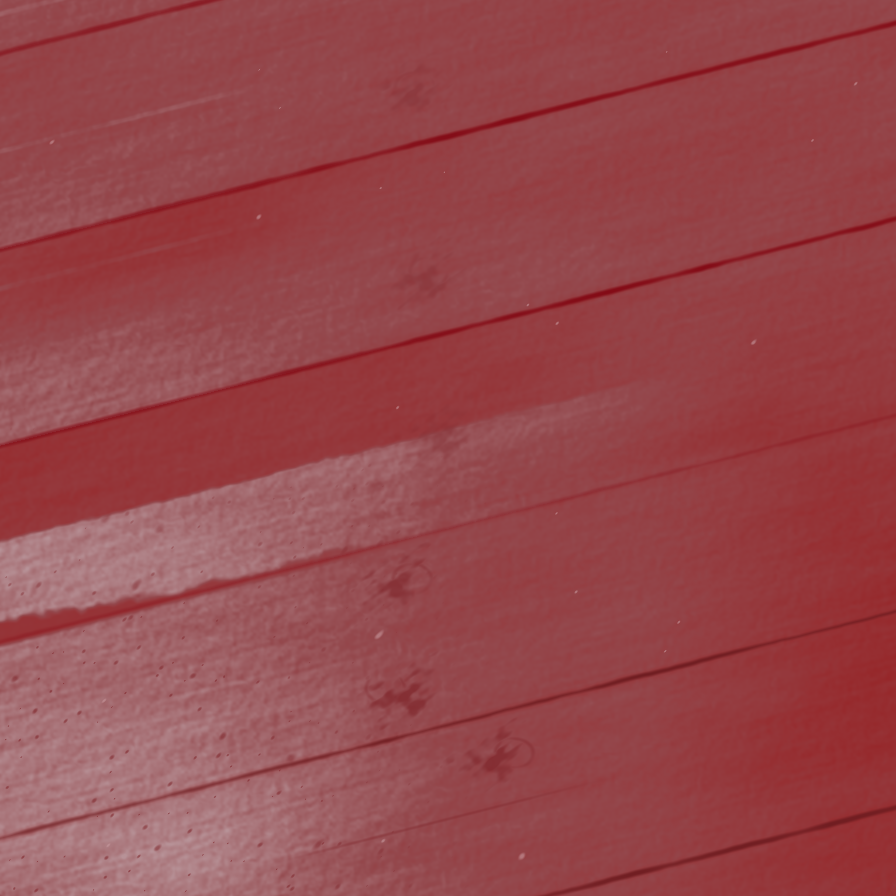
Give the GLSL for this texture, as a Shadertoy shader.

```glsl
// Slanted red-painted boards with a patchy gloss coming from the lower left.
// Sheared coordinates give board index and seams; a single gloss value, shaped
// by board, noise relief, knots and pits, is mapped through a red-to-pink ramp.

const vec3 RED    = vec3(0.590, 0.145, 0.155);
const vec3 ROSE   = vec3(0.580, 0.285, 0.303);
const vec3 SHEEN  = vec3(0.690, 0.515, 0.535);
const vec3 SEAM_RED   = vec3(0.510, 0.030, 0.075);
const vec3 SEAM_BROWN = vec3(0.430, 0.110, 0.125);
const vec3 KNOT   = vec3(0.490, 0.130, 0.150);
const vec3 CHIP   = vec3(0.780, 0.600, 0.620);
const float SLOPE = 0.253;        // rise of the boards across the canvas
const float PITCH = 0.219;        // board height
const float FIRST_SEAM = 0.0645;  // height of seam 0 at the left side
const float STEP_EDGE = 0.51;     // sharp gloss edge inside board 1
const int   KNOTS = 6;
const float PIT_CELLS = 30.0;

float hash(vec2 p) {
    vec3 q = fract(vec3(p.xyx) * 0.1031);
    q += dot(q, q.yzx + 33.33);
    return fract((q.x + q.y) * q.z);
}

float noise(vec2 p) {
    vec2 i = floor(p), f = fract(p);
    f = f * f * (3.0 - 2.0 * f);
    return mix(mix(hash(i), hash(i + vec2(1, 0)), f.x),
               mix(hash(i + vec2(0, 1)), hash(i + vec2(1, 1)), f.x), f.y);
}

float fade(float a, float b, float x) { return 1.0 - smoothstep(a, b, x); }

// Broad gloss: board by board on the left, dying out to plain red at the right
float boardGloss(vec2 uv, float b, float ragged) {
    float k = floor(b), f = b - k;
    float left = fade(0.10, 0.62, uv.x + 0.06 * ragged);
    float g = 0.82 + left * mix(0.74, 0.18, smoothstep(0.25, 0.9, uv.y));
    if (k > 1.0) g -= (k > 2.0 ? 0.15 : 0.60) * left * smoothstep(0.3, 0.85, f);
    if (k == 1.0) {
        float edge = STEP_EDGE + 0.03 * ragged;
        float dull = smoothstep(edge - 0.015, edge + 0.015, f);
        g += (0.18 + 0.12 * fade(0.45, 0.48, uv.x)) * fade(0.5, 0.85, uv.x) * (1.0 - dull);
        g = mix(g, 0.38 + 0.32 * uv.x, dull * fade(0.5, 0.9, uv.x));
    }
    vec2 glow = (uv - vec2(0.21, 0.05)) / vec2(0.18, 0.12);
    g += 0.38 * exp(-dot(glow, glow));
    return g - 0.55 * smoothstep(0.65, 1.0, uv.x) * fade(0.35, 0.85, uv.y);
}

// Knot smear in x, faint growth ring in y
vec2 knotMarks(vec2 uv) {
    vec2 marks = vec2(0.0);
    for (int i = 0; i < KNOTS; i++) {
        float n = float(i);
        float x = 0.47 + 0.08 * cos(1.9 * n) * exp(-0.4 * n);
        float b = -0.24 + 0.38 * n + 0.064 * n * n;
        vec2 d = uv - vec2(x, FIRST_SEAM + PITCH * b + SLOPE * x);
        vec2 e = vec2(dot(d, vec2(0.8, 0.6)), dot(d, vec2(-0.6, 0.8)));
        float rough = noise(e * vec2(50.0, 220.0) + 17.0 * n) + noise(d * 110.0) - 1.0;
        float strength = mix(0.85, 0.40, smoothstep(1.5, 3.0, n));
        float smear = fade(0.10, 1.1, length(e / vec2(0.042, 0.026)) + 0.9 * rough);
        vec2 c = d - vec2(0.024 * cos(2.8 * n), 0.008);
        float ring = fade(0.0, 0.0035, abs(length(c * vec2(0.85, 1.1)) - 0.018));
        ring *= smoothstep(0.3, 0.7, noise(d * 60.0 + 9.0 * n));
        marks = max(marks, strength * vec2(smear, ring));
    }
    return marks;
}

void mainImage(out vec4 fragColor, in vec2 fragCoord) {
    vec2 uv = fragCoord / iResolution.xy;
    float px = 1.0 / iResolution.y;
    float v = uv.y - SLOPE * uv.x;
    float b = (v - FIRST_SEAM) / PITCH, k = floor(b);
    float ragged = 0.6 * noise(vec2(uv.x * 30.0, v * 45.0)) + 0.4 * noise(uv * 110.0) - 0.5;

    // Gloss with lengthwise grain, cross scratches and small paint relief
    float g = boardGloss(uv, b, ragged);
    float wet = smoothstep(0.7, 1.6, g);
    vec2 fine = uv * 150.0 + 2.0 * ragged;
    float relief = noise(fine) - noise(fine + vec2(0.6, -0.6)) + 0.6 * noise(uv * 260.0) - 0.3;
    float grain = noise(vec2(uv.x * 9.0, v * 210.0)) + 0.4 * noise(vec2(uv.x * 150.0, uv.y * 12.0)) - 0.7;
    float cloud = noise(vec2(uv.x * 5.0, v * 16.0)) + 0.6 * noise(vec2(uv.x * 14.0, v * 45.0)) - 0.8;
    g += relief * mix(0.13, 0.30, wet) + grain * mix(0.11, 0.28, wet) + 0.24 * cloud;

    // Pale brush streaks on the upper boards
    float streak = fade(0.004, 0.022, abs(b - k - 0.8 + 0.3 * (k - 2.0)));
    g += 0.5 * streak * step(2.0, k) * fade(0.18, 0.32, uv.x) * (0.5 + ragged);

    // Worn red lip above seam 1, broken and thinning quickly to the right
    float lip = 0.02 + 0.09 * exp(-9.0 * uv.x) + 0.07 * ragged;
    float lipMask = smoothstep(0.96, 1.0, b) * fade(lip - 0.02, lip + 0.03, b - 1.0);
    g = mix(g, 0.15, 0.85 * lipMask * fade(0.10, 0.65, uv.x));
    vec3 color = mix(mix(RED, ROSE, clamp(g, 0.0, 1.0)), SHEEN, clamp(g - 1.0, 0.0, 1.25));

    // Knots, then two scales of ragged pits with rare pale chips
    vec2 marks = knotMarks(uv);
    color = mix(color, KNOT, max(0.75 * marks.x, 0.4 * marks.y));
    for (float s = 1.0; s < 3.0; s++) {
        vec2 grid = uv * PIT_CELLS * s, cell = floor(grid);
        float pick = hash(cell + 5.0 * s);
        vec2 jitter = vec2(hash(cell + 21.0), hash(cell + 47.0)) * 0.5 + 0.25;
        vec2 d = grid - cell - jitter + 0.25 * ragged;
        float size = mix(0.07, 0.24, pow(hash(cell + 73.0), 2.0));
        float spot = fade(0.2 * size, size, length(d - 0.3 * d.yx));
        color = mix(color, KNOT, 0.55 * spot * step(0.80, pick) * wet * fade(0.2, 0.65, uv.y));
        color = mix(color, CHIP, 0.6 * spot * step(pick, 0.006 / s));
    }

    // Seams: soft and uneven, brown and thin below, deep red above
    float id = floor(b + 0.5);
    float dist = abs((b - id) * PITCH + 0.0015 * ragged);
    float broken = noise(vec2(uv.x * 28.0, id * 7.0));
    float width = 0.0004 + 0.0007 * min(abs(id - 0.5), 1.8) + 0.0010 * (broken - 0.5);
    float line = fade(width - px, width + px + 0.0022, dist);
    float strength = id == 1.0 ? 0.30 : mix(0.65, 0.95, smoothstep(0.15, 0.6, uv.x));
    strength *= mix(0.7, 1.0, broken);
    color = mix(color, RED, 0.4 * fade(0.0, 0.008, dist) * strength);
    color = mix(color, id < 1.0 ? SEAM_BROWN : SEAM_RED, line * strength);

    // Hairline crack in the lowest full board
    float crack = fade(0.0, 0.0018 + px, abs(b + 0.48) * PITCH);
    color = mix(color, KNOT, 0.35 * crack * smoothstep(0.3, 0.4, uv.x) * fade(0.55, 0.7, uv.x));
    fragColor = vec4(color, 1.0);
}
```
